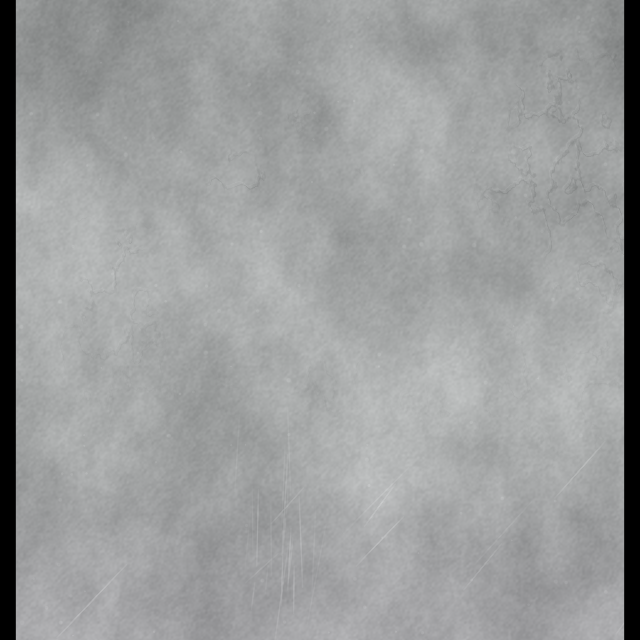
A three.js fragment shader for this texture:

```glsl
// Worn grey concrete wall between two narrow black side bars.
// Broad soft stains and layered noise give the mottling; masked noise contours
// make cracks, cellular noise makes specks, and looped segments make scratches.

varying vec2 vUv;

const float BAR_WIDTH = 0.0247;
const float BASE_GREY = 0.645;
const vec3 CONCRETE_TINT = vec3(-0.006, 0.003, 0.002);
const vec3 COOL_TINT = vec3(0.002, -0.003, 0.012);
const int SCRATCH_COUNT = 30;

float hash(vec2 p) {
  vec3 q = fract(vec3(p.xyx) * 0.1031);
  q += dot(q, q.yzx + 33.33);
  return fract((q.x + q.y) * q.z);
}

float valueNoise(vec2 p) {
  vec2 cell = floor(p);
  vec2 f = fract(p);
  f = f * f * (3.0 - 2.0 * f);
  float low = mix(hash(cell), hash(cell + vec2(1.0, 0.0)), f.x);
  float high = mix(hash(cell + vec2(0.0, 1.0)), hash(cell + 1.0), f.x);
  return mix(low, high, f.y);
}

// Rotated octaves, centred on zero.
float layeredNoise(vec2 p) {
  float sum = 0.0;
  float weight = 0.5;
  for (int i = 0; i < 5; i++) {
    sum += weight * (valueNoise(p) - 0.5);
    p = mat2(1.6, 1.2, -1.2, 1.6) * p + 17.3;
    weight *= 0.52;
  }
  return sum;
}

// Round specks of random size, present in a share of the cells.
float cellSpecks(vec2 p, float share) {
  vec2 cell = floor(p);
  vec2 centre = 0.3 + 0.4 * vec2(hash(cell + 3.1), hash(cell + 8.7));
  float radius = 0.08 + 0.16 * hash(cell + 5.3);
  float speck = 1.0 - smoothstep(radius * 0.4, radius, length(fract(p) - centre));
  return speck * step(hash(cell + 1.9), share);
}

float stain(vec2 p, vec2 centre, vec2 size) {
  vec2 d = (p - centre) / size;
  return exp(-dot(d, d));
}

// Thin contour line of a noise field.
float crack(vec2 p, float width) {
  return 1.0 - smoothstep(0.0, width, abs(layeredNoise(p)));
}

float scratch(vec2 p, vec2 start, vec2 along, float width) {
  vec2 d = p - start;
  float t = clamp(dot(d, along) / dot(along, along), 0.0, 1.0);
  float fade = 0.35 + 0.65 * sin(3.14159 * t);
  return fade * (1.0 - smoothstep(width * 0.3, width, length(d - along * t)));
}

// Steep and slanted scratches gathered in the lower part.
float scratches(vec2 p) {
  float sum = 0.0;
  for (int i = 0; i < SCRATCH_COUNT; i++) {
    float id = float(i);
    float steep = step(0.62, hash(vec2(id, 2.0)));
    float spread = hash(vec2(id, 7.0));
    vec2 start = vec2(mix(spread, 0.36 + 0.14 * spread, steep), 0.24 * hash(vec2(id, 11.0)));
    float angle = mix(0.85, 1.5, steep) + 0.25 * (hash(vec2(id, 19.0)) - 0.5);
    float size = 0.04 + 0.13 * hash(vec2(id, 23.0));
    float strength = 0.25 + 0.75 * hash(vec2(id, 31.0));
    sum += strength * scratch(p, start, size * vec2(cos(angle), sin(angle)), 0.0018);
  }
  return min(sum, 1.0);
}

float broadTone(vec2 p) {
  float tone = -0.080 * stain(p, vec2(0.10, 0.93), vec2(0.23, 0.17));
  tone -= 0.090 * stain(p, vec2(0.99, 0.92), vec2(0.16, 0.20));
  tone -= 0.030 * stain(p, vec2(0.58, 0.75), vec2(0.16, 0.22));
  tone -= 0.025 * stain(p, vec2(0.88, 0.62), vec2(0.16, 0.12));
  tone -= 0.030 * stain(p, vec2(0.28, 0.20), vec2(0.22, 0.16));
  tone -= 0.040 * stain(p, vec2(0.82, 0.06), vec2(0.20, 0.13));
  tone += 0.040 * stain(p, vec2(0.08, 0.64), vec2(0.18, 0.14));
  tone += 0.035 * stain(p, vec2(0.37, 0.62), vec2(0.15, 0.20));
  tone += 0.030 * stain(p, vec2(0.58, 0.38), vec2(0.28, 0.16));
  return tone;
}

void main() {
  // Stains and mottling, bent so that the patches have ragged edges
  vec2 bend = vec2(layeredNoise(vUv * 9.0), layeredNoise(vUv * 9.0 + 41.0));
  vec2 p = vUv + 0.06 * bend;
  float grey = BASE_GREY + 0.004 + broadTone(p);
  grey += 0.19 * layeredNoise(p * vec2(6.5, 5.0) + 4.0);
  grey += 0.11 * layeredNoise(vUv * vec2(22.0, 16.0) + 70.0);

  // Fine grain, slightly drawn out along a diagonal
  vec2 slanted = vec2(vUv.x + vUv.y, vUv.y - vUv.x);
  grey += 0.032 * (valueNoise(slanted * vec2(110.0, 190.0)) - 0.5);
  grey += 0.030 * (valueNoise(vUv * 260.0) - 0.5);

  // Cracks and flaked patches, mostly in the upper part
  float worn = smoothstep(0.02, 0.16, layeredNoise(vUv * 5.5 + 90.0));
  worn *= smoothstep(0.15, 0.75, vUv.y);
  grey -= 0.045 * worn * crack(vUv * vec2(26.0, 19.0) + 12.0, 0.035);
  grey += 0.022 * worn * crack(vUv * vec2(26.0, 19.0) + vec2(12.09, 11.91), 0.03);

  // Light specks and scratches
  grey += 0.035 * cellSpecks(vUv * 48.0, 0.06);
  grey += 0.065 * scratches(vUv);

  float cool = 1.0 - smoothstep(0.0, 0.35, vUv.y);
  vec3 concrete = grey + mix(CONCRETE_TINT, COOL_TINT, 0.6 * cool);

  // Black side bars
  float edge = min(vUv.x, 1.0 - vUv.x);
  float wall = smoothstep(BAR_WIDTH - 0.001, BAR_WIDTH + 0.001, edge);
  gl_FragColor = vec4(concrete * wall, 1.0);
}
```
